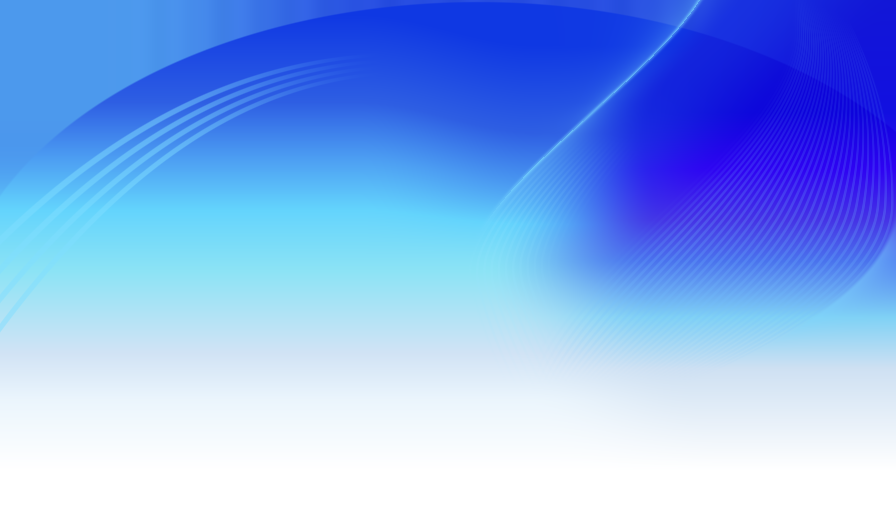
Give the GLSL for this background, as a Shadertoy shader.

```glsl
// Blue-to-white gradient with a broad arch, a glowing ribbon and fans of fine curves.

// Soft step of colour from a to b between depths lo and hi.
vec3 blend(vec3 a, vec3 b, float lo, float hi, float depth) {
    return mix(a, b, clamp((depth - lo) / (hi - lo), 0.0, 1.0));
}

// Cyan sky inside the arch, from deep blue down to white.
vec3 cyanSky(float depth) {
    vec3 c = blend(vec3(0.06, 0.22, 0.89), vec3(0.18, 0.37, 0.89), 0.03, 0.20, depth);
    c = blend(c, vec3(0.30, 0.62, 0.95), 0.20, 0.31, depth);
    c = blend(c, vec3(0.39, 0.83, 0.99), 0.31, 0.41, depth);
    c = blend(c, vec3(0.55, 0.89, 0.96), 0.41, 0.53, depth);
    c = blend(c, vec3(0.82, 0.89, 0.96), 0.53, 0.69, depth);
    c = blend(c, vec3(0.92, 0.96, 0.99), 0.69, 0.78, depth);
    return blend(c, vec3(1.0), 0.78, 0.92, depth);
}

// Violet sky on the right, with its strongest hue at one third depth.
vec3 violetSky(float depth) {
    vec3 c = blend(vec3(0.05, 0.04, 0.82), vec3(0.05, 0.01, 0.86), 0.0, 0.22, depth);
    c = blend(c, vec3(0.18, 0.01, 0.95), 0.22, 0.33, depth);
    c = blend(c, vec3(0.27, 0.20, 0.90), 0.33, 0.43, depth);
    c = blend(c, vec3(0.29, 0.45, 0.93), 0.43, 0.51, depth);
    c = blend(c, vec3(0.50, 0.82, 0.96), 0.51, 0.62, depth);
    c = blend(c, vec3(0.81, 0.88, 0.95), 0.62, 0.72, depth);
    return blend(c, vec3(1.0), 0.72, 0.92, depth);
}

// Thin smooth lines wherever the phase crosses a half integer.
float fineLines(float phase, float width) {
    float w = fwidth(phase);
    float line = 1.0 - smoothstep(width, width + w, abs(fract(phase) - 0.5));
    return line * (1.0 - smoothstep(0.4, 0.9, w));
}

void mainImage(out vec4 fragColor, in vec2 fragCoord) {
    vec2 uv = fragCoord / iResolution.xy;
    float x = uv.x, depth = 1.0 - uv.y;
    float px = 1.0 / iResolution.y;

    // Arch, with a paler banded sky outside it
    float arch = 1.0 - length((vec2(x, depth) - vec2(0.534, 0.648)) / vec2(0.586, 0.644));
    float inside = smoothstep(-1.5 * px, 1.5 * px, arch);
    vec3 outer = mix(vec3(0.30, 0.60, 0.93), vec3(0.15, 0.30, 0.88), smoothstep(0.13, 0.45, x));
    outer += 0.006 * (sin(x * 170.0) + sin(x * 97.0)) * smoothstep(0.12, 0.2, x);
    float sag = 0.06 * smoothstep(0.40, 0.60, x) * (1.0 - smoothstep(0.35, 0.52, depth));
    vec3 sky = cyanSky(depth - sag);
    outer = mix(outer, sky, smoothstep(0.22, 0.46, depth));
    vec3 color = mix(outer, sky, max(inside, smoothstep(0.40, 0.50, depth)));

    // Violet side, sharp along the upper ribbon and soft below it
    float ribbonX = 0.805 - 0.288 * smoothstep(-0.12, 0.56, depth) + 0.35 * pow(max(depth - 0.5, 0.0), 1.5);
    float across = x - ribbonX;
    float low = smoothstep(0.15, 0.50, depth);
    vec3 violet = violetSky(depth);
    vec3 nearBlue = mix(vec3(0.08, 0.17, 0.87), vec3(0.20, 0.42, 0.93), low);
    float nearby = 1.0 - smoothstep(0.04, 0.22, across);
    violet = mix(violet, nearBlue, 0.8 * nearby * (1.0 - smoothstep(0.42, 0.56, depth)));
    violet += vec3(0.02, 0.05, 0.02) * (1.0 - inside) * (1.0 - smoothstep(0.3, 0.5, depth));
    color = mix(color, violet, smoothstep(mix(-0.01, 0.02, low), mix(0.05, 0.21, low), across));

    // Ribbon: bright edge, with a veil that narrows at the pinch
    float fade = 1.0 - smoothstep(0.34, 0.50, depth);
    float veil = 0.010 + 0.11 * abs(depth - 0.20);
    float leftGlow = exp(-max(-across, 0.0) / veil) * step(across, 0.0) * (1.0 - smoothstep(0.18, 0.28, depth));
    float rightGlow = exp(-max(across, 0.0) / veil) * step(0.0, across) * smoothstep(0.14, 0.26, depth);
    float edge = exp(-pow(across / 0.003, 2.0));
    vec3 ice = vec3(0.48, 0.85, 1.0);
    color = mix(color, ice, fade * clamp(0.34 * (leftGlow + rightGlow) + 0.42 * edge, 0.0, 0.8));

    // Fine threads beside the lower ribbon
    float threads = fineLines(across * 140.0 / (0.6 + depth), 0.08);
    threads *= smoothstep(0.0, 0.01, across) * (1.0 - smoothstep(0.04, 0.11, across));
    threads *= smoothstep(0.26, 0.4, depth) * (1.0 - smoothstep(0.55, 0.78, depth));
    color = mix(color, vec3(0.60, 0.90, 1.0), 0.14 * threads);

    // Four pale arcs drawing together towards the top of the arch
    for (int i = 0; i < 4; i++) {
        float start = 0.47 + 0.057 * float(i);
        float end = 0.105 + 0.012 * float(i);
        float reach = max(1.0 - x / 0.47, 0.0);
        float gap = depth - end - (start - end) * pow(reach, 2.2);
        float thick = 0.001 + 0.003 * reach;
        float arc = 1.0 - smoothstep(thick, thick + 1.5 * px, abs(gap) / sqrt(1.0 + 1.5 * reach));
        color = mix(color, vec3(0.50, 0.87, 1.0), 0.5 * arc * smoothstep(0.08, 0.65, reach));
    }

    // Fan of lines on the right, strung between two curves
    float innerX = 0.885 - 0.30 * smoothstep(0.05, 0.78, depth);
    float k = depth - 0.40;
    float outerX = 1.0 - k * k * (k > 0.0 ? 1.9 : 0.4);
    float t = (x - innerX) / (outerX - innerX);
    float fan = fineLines(t * 32.0, 0.10) * smoothstep(-0.02, 0.2, t) * (1.0 - smoothstep(0.98, 1.0, t));
    fan *= mix(0.4, 1.0, smoothstep(0.15, 0.45, depth)) * (1.0 - smoothstep(0.58, 0.76, depth));
    color = mix(color, vec3(0.45, 0.75, 1.0), 0.22 * fan);

    // Light spilling past the outer curve
    float spill = smoothstep(-0.004, 0.004, x - outerX) * exp(-max(x - outerX, 0.0) / 0.035);
    spill *= smoothstep(0.38, 0.50, depth) * (1.0 - smoothstep(0.58, 0.70, depth));
    color = mix(color, vec3(0.50, 0.84, 1.0), 0.5 * spill);

    fragColor = vec4(clamp(color, 0.0, 1.0), 1.0);
}
```
